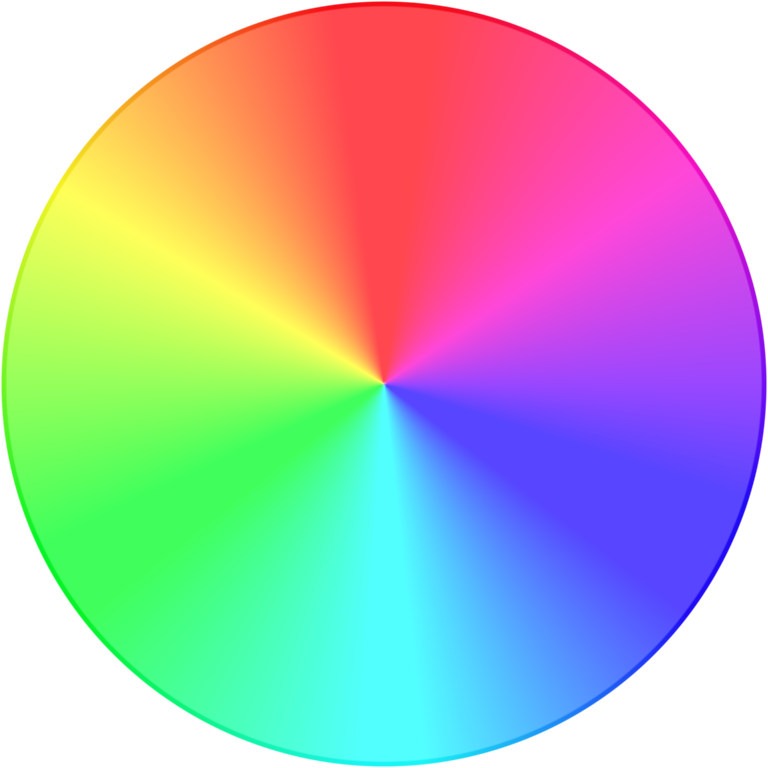
Write a Shadertoy shader that draws this background.

```glsl
// Draws a soft rainbow colour wheel with a thin saturated rim on white.

const float WHEEL_RADIUS = 0.498;
const float RIM_WIDTH = 0.0065;
const vec3 PAPER = vec3(1.0);
const vec3 BLUE = vec3(0.34, 0.27, 1.0);
const vec3 PURPLE = vec3(0.60, 0.28, 1.0);
const vec3 MAGENTA = vec3(1.0, 0.28, 0.85);
const vec3 RED = vec3(1.0, 0.28, 0.31);
const vec3 YELLOW = vec3(1.0, 1.0, 0.35);
const vec3 GREEN = vec3(0.25, 1.0, 0.36);
const vec3 CYAN = vec3(0.32, 1.0, 1.0);

// Colour stops: rgb and counterclockwise angle in degrees.
const int STOP_COUNT = 12;
const vec4 STOPS[STOP_COUNT] = vec4[STOP_COUNT](
    vec4(BLUE, -37.0), vec4(BLUE, -18.0), vec4(PURPLE, 0.0),
    vec4(MAGENTA, 35.0), vec4(RED, 82.0), vec4(RED, 98.0),
    vec4(YELLOW, 149.0), vec4(GREEN, 205.0), vec4(GREEN, 218.0),
    vec4(CYAN, 267.0), vec4(CYAN, 276.0), vec4(BLUE, 323.0));

// Blend through the stops around the circle.
vec3 conicGradient(vec2 p) {
    float start = STOPS[0].a;
    float angle = mod(degrees(atan(p.y, p.x)) - start, 360.0) + start;
    vec3 color = STOPS[0].rgb;
    for (int i = 1; i < STOP_COUNT; i++) {
        float span = STOPS[i].a - STOPS[i - 1].a;
        float t = clamp((angle - STOPS[i - 1].a) / span, 0.0, 1.0);
        color = mix(color, STOPS[i].rgb, t);
    }
    return color;
}

// Remove the pale veil to get a deeper colour.
vec3 saturated(vec3 color, float veil) {
    return 0.95 * clamp((color - veil) / (1.0 - veil), 0.0, 1.0);
}

void mainImage(out vec4 fragColor, in vec2 fragCoord) {
    float size = min(iResolution.x, iResolution.y);
    vec2 p = (fragCoord - 0.5 * iResolution.xy) / size;
    float pixel = 1.0 / size;
    float radius = length(p);
    float edge = radius - WHEEL_RADIUS;

    // Wheel face with a small pale hub.
    vec3 color = conicGradient(p);
    float hub = 1.0 - smoothstep(0.0, 0.005, radius);
    color = mix(color, vec3(0.85), 0.6 * hub);

    // Rim, softened toward the face.
    float rim = smoothstep(-RIM_WIDTH - pixel, -RIM_WIDTH + 0.002, edge);
    color = mix(color, saturated(color, 0.26), 0.9 * rim);

    // Outer edge against the paper.
    color = mix(color, PAPER, smoothstep(-pixel, pixel, edge));
    fragColor = vec4(color, 1.0);
}
```
